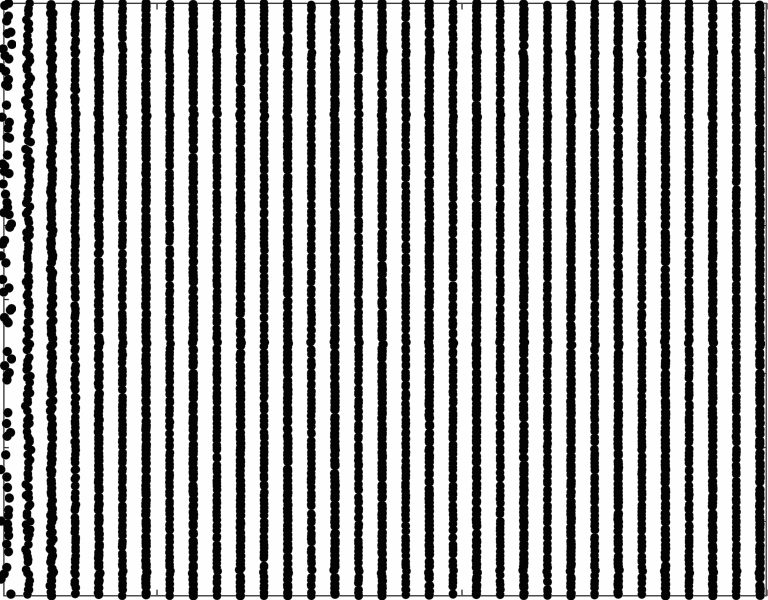
This pattern is drawn by a Shadertoy shader. Its source:

```glsl
// Thirty-three vertical stripes, each a stack of overlapping round black dots.
// The leftmost stripes scatter widely and settle into straight lines to the right.
// A thin plot frame with inward ticks lies behind; lengths are in canvas heights.

const float COLUMNS = 33.0;
const float PITCH = 0.03935;       // distance between stripes
const float FIRST_X = 0.0073;      // centre of the first stripe
const float ROWS = 148.0;          // dot steps in one stripe
const float DOT_RADIUS = 0.0071;
const vec2 SPAN_Y = vec2(0.0070, 0.9945);   // bottom and top of the frame
const vec2 SPAN_X = vec2(0.0065, 1.2770);   // left and right of the frame
const vec3 PAPER = vec3(0.995);
const vec3 INK = vec3(0.01);

float hash(vec2 p) {
    return fract(sin(dot(p, vec2(12.9898, 78.233))) * 43758.5453);
}

float coverage(float dist, float blur) {
    return 1.0 - smoothstep(-blur, blur, dist);
}

float boxDistance(vec2 p, vec2 halfSize) {
    vec2 q = abs(p) - halfSize;
    return length(max(q, 0.0)) + min(max(q.x, q.y), 0.0);
}

// Centre of one dot; sideways scatter decays with the column number
vec2 dotCentre(float column, float row) {
    vec2 id = vec2(column, row);
    float side = hash(id + 3.7) + hash(id + 19.1) - 1.0;
    float scatter = 0.0105 * exp(-0.85 * column) + 0.0006;
    // A few rows bulge at the same height in every stripe
    float bulge = step(0.95, hash(vec2(row, 5.3))) * 0.0011;
    float x = FIRST_X + column * PITCH + 0.004 * exp(-3.0 * column);
    x += side * scatter + bulge * sign(side);
    float y = mix(SPAN_Y.x, SPAN_Y.y, (row + hash(id + 41.9) - 0.5) / ROWS);
    return vec2(x, clamp(y, SPAN_Y.x, SPAN_Y.y));
}

// Distance to the dots of the nearest stripe
float stripeDistance(vec2 p) {
    float column = clamp(floor((p.x - FIRST_X) / PITCH + 0.5), 0.0, COLUMNS - 1.0);
    float nearRow = floor((p.y - SPAN_Y.x) / (SPAN_Y.y - SPAN_Y.x) * ROWS + 0.5);
    float radius = DOT_RADIUS + 0.0006 * (1.0 - mod(column, 2.0));
    float density = column < 0.5 ? 0.47 : 1.0;
    float dist = 1.0;
    for (int k = -3; k <= 3; k++) {
        float row = clamp(nearRow + float(k), 0.0, ROWS);
        if (hash(vec2(column + 7.0, row)) < density) {
            dist = min(dist, length(p - dotCentre(column, row)) - radius);
        }
    }
    return dist;
}

// Distance to the frame outline and its ticks
float frameDistance(vec2 p, float halfLine) {
    vec2 low = vec2(SPAN_X.x, SPAN_Y.x);
    vec2 high = vec2(SPAN_X.y, SPAN_Y.y);
    vec2 centre = 0.5 * (low + high);
    vec2 halfSize = 0.5 * (high - low);
    float outline = abs(boxDistance(p - centre, halfSize)) - halfLine;

    // Ticks repeat along each side and are mirrored to the opposite one
    vec2 spacing = vec2(0.5083, 2.0 * halfSize.y / 8.0);
    vec2 start = vec2(0.2617, low.y);
    vec2 along = mod(p - start + 0.5 * spacing, spacing) - 0.5 * spacing;
    vec2 inward = halfSize - abs(p - centre);
    float tickX = boxDistance(vec2(along.x, inward.y - 0.005), vec2(halfLine, 0.005));
    float tickY = boxDistance(vec2(inward.x - 0.004, along.y), vec2(0.004, halfLine));
    return min(outline, min(tickX, tickY));
}

void mainImage(out vec4 fragColor, in vec2 fragCoord) {
    vec2 p = fragCoord / iResolution.y;
    float blur = 0.75 / iResolution.y;

    float frame = 0.9 * coverage(frameDistance(p, 0.001), blur);
    float stripes = coverage(stripeDistance(p), blur);
    fragColor = vec4(mix(PAPER, INK, max(frame, stripes)), 1.0);
}
```
